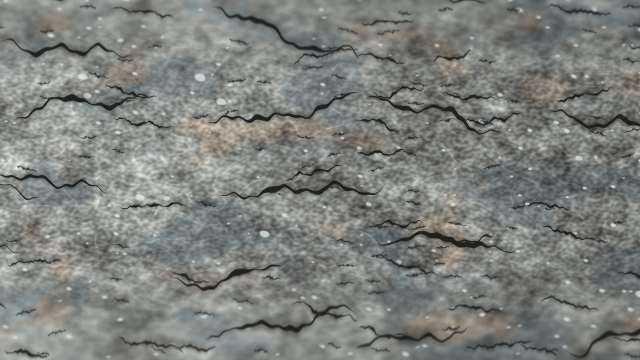
Give the GLSL for this texture, as a Shadertoy shader.

```glsl
// Weathered grey schist seen at a low angle with a shallow depth of field.
// Octaves of gradient noise make the grain, tinted patches add minerals, and
// jittered cells hold tapering cracks and glints; blur grows off the focal band.

const vec3  STONE       = vec3(0.985, 1.0, 0.975);  // hue of the plain rock
const vec3  SLATE       = vec3(0.92, 1.0, 1.03);    // blue grey patches
const vec3  RUST        = vec3(1.13, 0.99, 0.85);   // iron stains
const vec3  CRACK_COLOR = vec3(0.105, 0.11, 0.10);
const vec3  GLINT_COLOR = vec3(0.90, 0.93, 0.92);
const float LEFT_LIGHT  = 0.58;
const float RIGHT_LIGHT = 0.48;
const float GRAIN_FREQ  = 6.5;
const float GRAIN_AMP   = 0.135;
const float GRAIN_GAIN  = 1.12;
const vec2  FORESHORTEN = vec2(0.7, 1.0);
const float FOCUS_Y     = 0.52;
const float MAX_BLUR    = 0.009;
const float TILT_DOWN   = -0.32;
const float TILT_UP     = 0.26;

vec2 hash22(vec2 p) {
    vec3 q = fract(p.xyx * vec3(0.1031, 0.1030, 0.0973));
    q += dot(q, q.yzx + 33.33);
    return fract((q.xx + q.yz) * q.zy);
}

float cornerSlope(vec2 corner, vec2 offset) {
    float a = 6.2832 * hash22(corner).x;
    return dot(vec2(cos(a), sin(a)), offset);
}

float gradientNoise(vec2 p) {
    vec2 i = floor(p), f = fract(p);
    vec2 u = f * f * f * (f * (f * 6.0 - 15.0) + 10.0);
    vec2 e = vec2(1.0, 0.0);
    return mix(mix(cornerSlope(i, f), cornerSlope(i + e, f - e), u.x),
               mix(cornerSlope(i + e.yx, f - e.yx), cornerSlope(i + 1.0, f - 1.0), u.x), u.y);
}

// Grain whose fine octaves fade as the blur radius passes their wavelength
float grain(vec2 p, float blur) {
    float sum = 0.0, freq = GRAIN_FREQ, amp = GRAIN_AMP;
    for (int i = 0; i < 5; i++) {
        float spread = blur * freq;
        sum += amp * exp(-4.0 * spread * spread) * gradientNoise(p * freq + 17.3 * float(i));
        p = mat2(0.995, 0.1, -0.1, 0.995) * p;
        freq *= 2.0;
        amp *= GRAIN_GAIN;
    }
    return sum;
}

// x: darkness of the cracks, y: lit lip along their lower edge
vec2 cracks(vec2 p, vec2 cell, float halfLen, float halfWidth, float chance, float seed, float soft) {
    vec2 result = vec2(0.0);
    vec2 home = floor(p / cell);
    for (int j = -1; j <= 1; j++)
    for (int i = -1; i <= 1; i++) {
        vec2 id = home + vec2(i, j);
        vec2 place = hash22(id + seed), kind = hash22(id + seed + 37.0);
        if (kind.x > chance) continue;
        float tilt = mix(TILT_DOWN, TILT_UP, kind.y), c = cos(tilt), s = sin(tilt);
        vec2 q = p - (id + 0.5 + 0.6 * (place - 0.5)) * cell;
        q = vec2(c * q.x + s * q.y, c * q.y - s * q.x);
        float along = q.x / (halfLen * mix(0.55, 1.0, place.x));
        float taper = 1.0 - along * along;
        if (taper <= 0.0) continue;

        // wandering path and ragged width
        float row = seed + 0.37 + dot(id, vec2(7.31, 3.17)), t = q.x / halfLen;
        q.y += halfLen * (0.22 * gradientNoise(vec2(2.2 * t, row))
                        + 0.07 * gradientNoise(vec2(8.0 * t, row + 5.2)));
        float width = halfWidth * taper * (0.65 + 0.9 * gradientNoise(vec2(5.0 * t, row + 9.1)));
        float d = abs(q.y) - width;
        float core = smoothstep(soft, -soft, d) * smoothstep(0.0, 0.25, taper);
        float shade = 0.32 * taper * exp(-max(d, 0.0) / (1.5 * halfWidth));
        float lip = (q.y + width + 1.2 * halfWidth + soft) / (halfWidth + soft);
        result = max(result, vec2(max(core, shade), taper * exp(-lip * lip)));
    }
    return result;
}

// Sparse bright mica flakes, one possible per cell
float glints(vec2 p, float cell, float chance, float soft) {
    vec2 id = floor(p / cell), h = hash22(id + 71.0), k = hash22(id + 113.0);
    vec2 q = (fract(p / cell) - 0.5 - 0.4 * (h - 0.5)) * cell;
    q.y += 0.4 * q.x * (k.y - 0.5);
    float radius = cell * mix(0.08, 0.24, k.y * k.y);
    return step(k.x, chance) * smoothstep(soft, -soft, length(q * vec2(0.8, 1.2)) - radius);
}

void mainImage(out vec4 fragColor, in vec2 fragCoord) {
    vec2 p = fragCoord / iResolution.y;
    vec2 ground = p * FORESHORTEN;
    float blur = MAX_BLUR * smoothstep(0.12, 0.55, abs(p.y - FOCUS_Y));
    float soft = 0.5 * blur + max(0.0025, 0.7 / iResolution.y);

    // broad light and mineral patches
    float blotch = gradientNoise(ground * 3.1 + 4.7);
    float ragged = 0.25 * gradientNoise(ground * 19.0);
    float slate = smoothstep(0.08, 0.30, gradientNoise(ground * vec2(5.0, 6.5) + 21.4) + ragged);
    float rust = smoothstep(0.20, 0.50, gradientNoise(ground * vec2(6.5, 7.5) + 52.8) + ragged);
    float light = mix(LEFT_LIGHT, RIGHT_LIGHT, smoothstep(0.35, 1.35, p.x + 0.4 * blotch));
    light += 0.13 * blotch - 0.055 * slate;
    light += grain(ground, blur) * mix(1.0, 0.7, slate);

    // thin pale veins
    float vein = abs(gradientNoise(ground * 13.0 + 0.9 * ragged + 8.6));
    light += 0.07 * smoothstep(0.045, 0.0, vein) * (1.0 - blur / MAX_BLUR);

    vec3 color = light * mix(mix(STONE, SLATE, 0.75 * slate), RUST, 0.6 * rust);

    // flakes, then cracks from long fissures down to small pits
    float flakes = max(glints(p, 0.026, 0.07, soft), glints(p + 3.7, 0.055, 0.035, soft));
    color = mix(color, GLINT_COLOR, 0.75 * flakes);
    vec2 crack = cracks(p, vec2(0.50, 0.19), 0.27, 0.0095, 0.62, 3.0, soft);
    crack = max(crack, cracks(p, vec2(0.24, 0.10), 0.10, 0.0055, 0.36, 47.0, soft));
    crack = max(crack, cracks(p, vec2(0.10, 0.05), 0.034, 0.0042, 0.30, 91.0, soft) * 0.8);
    color += 0.09 * crack.y;
    color = mix(color, CRACK_COLOR, 0.95 * crack.x);

    fragColor = vec4(clamp(color, 0.0, 1.0), 1.0);
}
```
